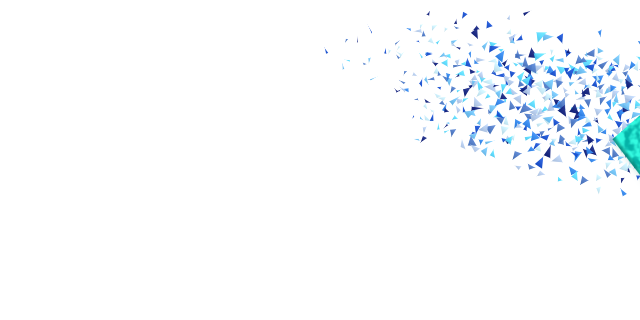
Write a WebGL 2 fragment shader that draws this background.

```glsl
#version 300 es
precision highp float;
// Blue triangular shards drifting left from a turquoise crystal on white.

#define CELL 0.036          // spacing of the shard grid
#define LAYERS 3            // overlapping shard grids
#define CLOUD_START 1.02    // left tip of the cloud
#define CLOUD_LENGTH 0.98
#define SHARD_SMALL 0.009   // shard radius at the tip
#define SHARD_LARGE 0.0175  // shard radius near the crystal
#define PEAK_DENSITY 0.74
#define CRYSTAL_TIP vec2(1.914, 0.565)

uniform vec2 u_resolution;
out vec4 fragColor;

const vec3 SHARD_COLORS[8] = vec3[8](
    vec3(0.08, 0.14, 0.50), vec3(0.10, 0.32, 0.82),
    vec3(0.31, 0.48, 0.78), vec3(0.20, 0.53, 0.93),
    vec3(0.44, 0.76, 0.96), vec3(0.36, 0.86, 1.00),
    vec3(0.79, 0.93, 0.98), vec3(0.71, 0.80, 0.93));

// Integer hash giving three values in 0..1
vec3 hash3(ivec3 cell) {
    uvec3 v = uvec3(cell + 512) * 1664525u + 1013904223u;
    v.x += v.y * v.z; v.y += v.z * v.x; v.z += v.x * v.y;
    v ^= v >> 16u;
    v.x += v.y * v.z; v.y += v.z * v.x; v.z += v.x * v.y;
    return vec3(v >> 8u) / 16777216.0;
}

float gradientDot(vec2 cell, vec2 corner, vec2 f) {
    float angle = 6.2832 * hash3(ivec3(cell + corner, 90)).x;
    return dot(vec2(cos(angle), sin(angle)), f - corner);
}

float gradientNoise(vec2 p) {
    vec2 i = floor(p), f = p - i;
    vec2 u = f * f * (3.0 - 2.0 * f);
    float low = mix(gradientDot(i, vec2(0, 0), f), gradientDot(i, vec2(1, 0), f), u.x);
    float high = mix(gradientDot(i, vec2(0, 1), f), gradientDot(i, vec2(1, 1), f), u.x);
    return mix(low, high, u.y);
}

float cloudProgress(float x) {
    return clamp((x - CLOUD_START) / CLOUD_LENGTH, 0.0, 1.0);
}

// Chance of finding a shard at a place
float cloudDensity(vec2 p) {
    float t = cloudProgress(p.x);
    float halfWidth = mix(0.10, 0.28, smoothstep(0.0, 0.35, t));
    float offset = abs(p.y - mix(0.83, 0.63, t)) / halfWidth;
    float along = mix(0.16, PEAK_DENSITY, smoothstep(0.15, 0.60, t));
    return step(CLOUD_START, p.x) * along * (1.0 - smoothstep(0.3, 1.0, offset));
}

// Signed distance to the line a-b, positive on its right
float edgeDistance(vec2 p, vec2 a, vec2 b) {
    vec2 e = normalize(b - a);
    return dot(p - a, vec2(e.y, -e.x));
}

float triangleDistance(vec2 p, vec3 shape, float radius, float squash) {
    float turn = 6.2832 * shape.x;
    p = mat2(cos(turn), -sin(turn), sin(turn), cos(turn)) * p;
    vec3 angles = vec3(0.0, 2.1, 4.2) + (shape.yzx - 0.5) * vec3(0.6, 0.9, 0.9);
    vec2 size = radius * vec2(1.0, squash);
    vec2 a = size * vec2(cos(angles.x), sin(angles.x));
    vec2 b = size * vec2(cos(angles.y), sin(angles.y));
    vec2 c = size * vec2(cos(angles.z), sin(angles.z));
    return max(edgeDistance(p, a, b), max(edgeDistance(p, b, c), edgeDistance(p, c, a)));
}

vec3 drawShards(vec3 color, vec2 p, float pixel) {
    for (int layer = 0; layer < LAYERS; layer++) {
        vec2 grid = p / CELL + float(layer) * vec2(0.37, 0.61);
        for (int k = 0; k < 9; k++) {
            ivec2 cell = ivec2(floor(grid)) + ivec2(k % 3, k / 3) - 1;
            vec3 place = hash3(ivec3(cell, layer));
            vec3 shape = hash3(ivec3(cell, layer + 20));
            vec3 look = hash3(ivec3(cell, layer + 40));
            vec2 local = (grid - vec2(cell) - place.xy) * CELL;
            vec2 center = p - local;
            if (place.z > cloudDensity(center)) continue;

            float t = smoothstep(0.1, 0.6, cloudProgress(center.x));
            float radius = mix(SHARD_SMALL, SHARD_LARGE, t) * mix(0.5, 1.3, look.x);
            float squash = mix(0.35, 0.75, t) * mix(0.6, 1.3, look.y);
            float d = triangleDistance(local, shape, radius, squash);
            vec3 tint = SHARD_COLORS[int(look.z * 7.99)];
            tint += 0.10 * dot(local, vec2(0.6, 0.8)) / radius;
            color = mix(color, tint, 0.95 * (1.0 - smoothstep(-0.6 * pixel, 0.6 * pixel, d)));
        }
    }
    return color;
}

vec3 drawCrystal(vec3 color, vec2 p, float pixel) {
    vec2 q = p - CRYSTAL_TIP;
    float upper = dot(q, normalize(vec2(-0.075, 0.086)));
    float lower = dot(q, normalize(vec2(-0.112, -0.086)));
    float d = max(upper, lower);
    // Mottled turquoise faces with a dark lower rim
    float mottle = gradientNoise(p * 38.0) + 0.5 * gradientNoise(p * 85.0);
    vec3 body = mix(vec3(0.02, 0.70, 0.66), vec3(0.20, 0.98, 0.88), smoothstep(-0.45, 0.35, mottle));
    body = mix(body, vec3(0.03, 0.50, 0.46), 0.75 * smoothstep(-0.018, -0.002, lower));
    float shadow = 0.25 * exp(-max(d, 0.0) * 160.0) * smoothstep(-0.01, 0.01, lower);
    color = mix(color, vec3(0.35, 0.60, 0.58), shadow);
    return mix(color, body, 1.0 - smoothstep(-0.7 * pixel, 0.7 * pixel, d));
}

void main() {
    vec2 p = gl_FragCoord.xy / u_resolution.y;
    float pixel = 1.0 / u_resolution.y;
    vec3 color = vec3(1.0);
    if (p.x > CLOUD_START - CELL) color = drawShards(color, p, pixel);
    fragColor = vec4(drawCrystal(color, p, pixel), 1.0);
}
```
